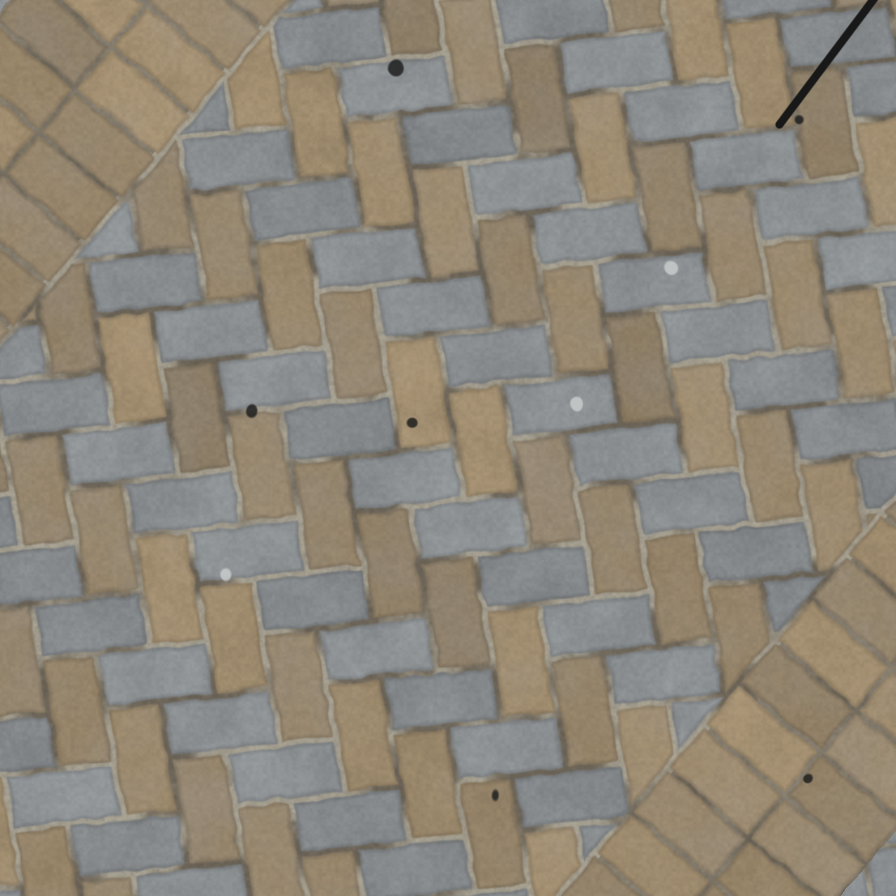
Give the GLSL for this texture, as a WebGL 1 fragment shader.

```glsl
precision highp float;
uniform vec2 u_resolution;

#define CELL 0.0623        // paver width, in canvas units
#define JOINT 0.046        // half joint width, in cells
#define BAND_START 0.248   // herringbone band, measured across the diagonal
#define BAND_END 1.122
#define BORDER_LENGTH 1.93 // border paver length, in cells
#define TONE_SPREAD 0.10   // brightness variation between pavers
#define MOTTLE 0.16        // staining within pavers
#define GRAIN 0.10         // fine surface grain
#define SPECK_GRID 5.0
#define SPECK_SHARE 0.32

const vec3 GRAY = vec3(0.535, 0.552, 0.562);
const vec3 TAN = vec3(0.620, 0.545, 0.430);
const vec3 BROWN = vec3(0.560, 0.510, 0.435);
const vec3 SAND = vec3(0.635, 0.612, 0.555);
const vec3 DIRT = vec3(0.420, 0.390, 0.340);
const vec3 SOOT = vec3(0.12, 0.12, 0.12);
const vec3 CHALK = vec3(0.78, 0.80, 0.80);

float hash(vec2 p) {
  vec3 q = fract(p.xyx * 0.1031);
  q += dot(q, q.yzx + 33.33);
  return fract((q.x + q.y) * q.z);
}

float noise(vec2 p) {
  vec2 i = floor(p), f = fract(p);
  f = f * f * (3.0 - 2.0 * f);
  return mix(mix(hash(i), hash(i + vec2(1.0, 0.0)), f.x),
             mix(hash(i + vec2(0.0, 1.0)), hash(i + 1.0), f.x), f.y);
}

float fbm(vec2 p) {
  float sum = 0.0, amp = 0.533;
  for (int i = 0; i < 4; i++) {
    sum += amp * noise(p);
    p = p * 2.03 + 17.7;
    amp *= 0.5;
  }
  return sum;
}

float box(vec2 p, vec2 halfSize) {
  const float ROUND = 0.035;
  vec2 d = abs(p) - halfSize + ROUND;
  return length(max(d, 0.0)) + min(max(d.x, d.y), 0.0) - ROUND;
}

float segment(vec2 p, vec2 a, vec2 b) {
  vec2 ab = b - a;
  return length(p - a - ab * clamp(dot(p - a, ab) / dot(ab, ab), 0.0, 1.0));
}

// Returns distance to the paver edge, its id, and 1 for an upright paver
vec4 herringbone(vec2 q) {
  vec2 c = floor(q);
  float k = mod(c.x - c.y, 4.0);
  float upright = step(1.5, k);
  vec2 size = mix(vec2(2.0, 1.0), vec2(1.0, 2.0), upright);
  vec2 id = c - vec2(float(k > 0.5 && k < 1.5), float(k > 1.5 && k < 2.5));
  return vec4(box(q - id - 0.5 * size, 0.5 * size - JOINT), id, upright);
}

void main() {
  vec2 uv = gl_FragCoord.xy / u_resolution;
  vec2 p = vec2(uv.x, 1.0 - uv.y);
  float pixel = 1.0 / min(u_resolution.x, u_resolution.y);
  vec2 warp = vec2(noise(p * 65.0), noise(p * 65.0 + 31.0)) - 0.5;

  // Diagonal frame: across the band and along it
  float across = dot(p, vec2(0.765, 0.645));
  float along = dot(p, vec2(-0.645, 0.765));
  float side = step(0.5 * (BAND_START + BAND_END), across);
  float outside = max(BAND_START - across, across - BAND_END) / CELL;
  outside += 0.05 * warp.x;
  float row = floor(outside / BORDER_LENGTH);
  float isBorder = step(0.0, outside) * (1.0 - step(2.0, row));

  // Slightly sheared herringbone axes
  vec2 o = p - vec2(0.3848, 0.5099);
  vec2 q = vec2(dot(o, vec2(15.87, -2.687)), dot(o, vec2(1.763, 15.96)));
  vec4 paver = herringbone(q + 0.07 * warp);
  float edge = max(paver.x, JOINT - abs(outside));

  // Stacked border courses
  if (isBorder > 0.5) {
    vec2 b = vec2(outside, along / CELL + mix(-0.35, 0.17, side) + 0.07 * warp.y);
    vec2 size = vec2(BORDER_LENGTH, 1.0);
    vec2 id = floor(b / size);
    edge = box(b - (id + 0.5) * size, 0.5 * size - 0.8 * JOINT);
    paver = vec4(edge, id + 50.0 + 40.0 * side, 1.0);
  }
  paver.w *= 1.0 - step(2.0, row);

  // Paver faces: tone, stains, grain and worn rims
  float tone = hash(paver.yz + 7.0);
  float stain = fbm(p * 22.0 + paver.yz * 3.1);
  float fine = noise(p * 210.0) * 0.6 + noise(p * 380.0) * 0.4 - 0.5;
  float brownness = smoothstep(0.3, 0.8, 0.55 * stain + 0.4 * hash(paver.zy + 3.0));
  vec3 face = mix(GRAY, mix(TAN, BROWN, brownness), paver.w);
  face *= 1.0 + TONE_SPREAD * (tone - 0.5) + MOTTLE * (stain - 0.5) + GRAIN * fine;
  face *= 1.0 - 0.12 * smoothstep(-0.10, 0.0, edge);

  // Joints: pale sand alternating with dark gaps
  float sandy = smoothstep(0.32, 0.60, fbm(p * 17.0 + 5.0));
  sandy *= 1.0 - 0.55 * isBorder * step(0.12, outside);
  vec3 joint = mix(DIRT, SAND, sandy) * (1.0 + 0.16 * fine);
  float soft = max(pixel / CELL, 0.03);
  vec3 color = mix(face, joint, smoothstep(-soft, soft, edge));

  // Scattered dark and pale specks
  vec2 g = p * SPECK_GRID, cell = floor(g);
  vec2 spot = g - cell - 0.2 - 0.6 * vec2(hash(cell + 11.0), hash(cell + 23.0));
  spot *= vec2(1.0, 0.6 + 0.5 * hash(cell + 41.0));
  float radius = 0.022 + 0.018 * hash(cell + 59.0) + 0.022 * warp.x;
  float speck = 1.0 - smoothstep(-0.008, 0.008, length(spot) - radius);
  speck *= step(hash(cell + 71.0), SPECK_SHARE);
  color = mix(color, mix(SOOT, CHALK, step(0.65, hash(cell + 83.0))), 0.85 * speck);

  // Thin dark rod entering from the top
  float rod = segment(p, vec2(0.870, 0.139), vec2(0.982, -0.01)) - 0.0045;
  color = mix(color, SOOT * 0.8, 1.0 - smoothstep(-pixel, pixel, rod));

  gl_FragColor = vec4(color, 1.0);
}
```
